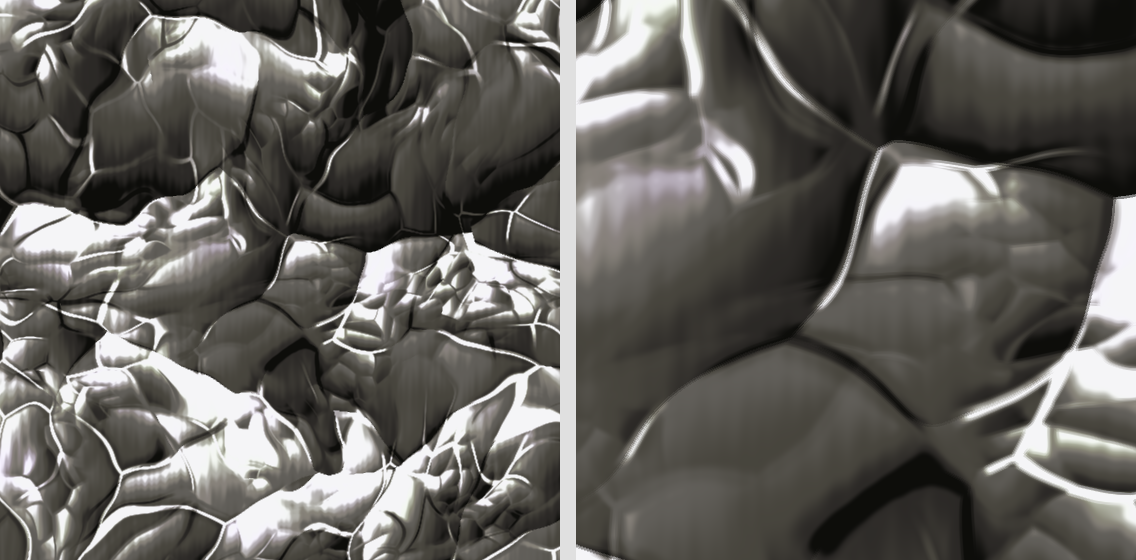
Left, the full canvas; right, a detail of the centre.
Write a WebGL 1 fragment shader that draws this texture.

```glsl
precision highp float;
// Crumpled metal foil: three sizes of stretched, bent Voronoi facets on a warped
// sheet. Their summed tilt is looked up in a steep grey-to-white sheen ramp,
// with bright and dark creases along the facet borders and fine vertical brushing.

#define LARGE 4.6       // large facets across the canvas
#define MEDIUM 10.5     // medium facets across the canvas
#define SMALL 25.0      // small crumples across the canvas
#define WARP 0.15       // bending of the sheet
#define BEND 1.7        // curvature inside a facet
#define STRETCH 1.4     // elongation of facets
#define CREASE 0.0045   // width of a crease
#define BRUSH 0.42      // strength of the vertical brushing
#define BIAS -0.10      // overall lightness
#define SOFTNESS 0.0008 // sample spread, in canvas units

uniform vec2 u_resolution;

vec2 hash2(vec2 p) {
  vec3 q = fract(p.xyx * vec3(0.1031, 0.1030, 0.0973));
  q += dot(q, q.yzx + 33.33);
  return fract((q.xx + q.yz) * q.zy);
}

float corner(vec2 cell, vec2 f, vec2 g) {
  float a = 6.2832 * hash2(cell + g).x;
  return dot(vec2(cos(a), sin(a)), f - g);
}

// Gradient noise, roughly -0.6 to 0.6
float gradientNoise(vec2 p) {
  vec2 cell = floor(p), f = fract(p);
  vec2 u = f * f * f * (f * (f * 6.0 - 15.0) + 10.0);
  float low = mix(corner(cell, f, vec2(0.0)), corner(cell, f, vec2(1.0, 0.0)), u.x);
  float high = mix(corner(cell, f, vec2(0.0, 1.0)), corner(cell, f, vec2(1.0)), u.x);
  return mix(low, high, u.y);
}

vec2 warpField(vec2 p) {
  return vec2(gradientNoise(p + 17.3), gradientNoise(p + 61.8));
}

// Returns tilt of the nearest facet and distance to its border, in cell units
vec2 facets(vec2 p, float seed) {
  vec2 cell = floor(p), f = fract(p);
  float nearest = 9.0, second = 9.0, tilt = 0.0;
  for (int j = -1; j <= 1; j++) {
    for (int i = -1; i <= 1; i++) {
      vec2 g = vec2(float(i), float(j));
      vec2 place = hash2(cell + g + seed);
      vec2 kind = hash2(cell + g + seed + 71.0);
      vec2 o = f - g - place;
      float angle = 0.85 + 2.6 * (kind.x - 0.5);
      vec2 along = vec2(cos(angle), sin(angle));
      vec2 q = vec2(dot(o, vec2(-along.y, along.x)) * STRETCH, dot(o, along) / STRETCH);
      float d = length(q);
      if (d < nearest) {
        second = nearest;
        nearest = d;
        tilt = 2.0 * kind.y - 1.0 + BEND * (q.x + 0.35 * q.y);
      } else {
        second = min(second, d);
      }
    }
  }
  return vec2(tilt, 0.5 * (second - nearest));
}

// Signed crease: a thin bright or dark line with a shaded flank
float crease(float edge, float sign01, float width) {
  float line = 1.0 - smoothstep(0.35 * width, width, edge);
  float flank = 1.0 - smoothstep(width, 3.5 * width, edge);
  float bright = smoothstep(0.02, 0.20, sign01);
  float dark = smoothstep(0.04, 0.24, -sign01);
  return line * (2.7 * bright - 1.6 * dark) - 0.6 * flank * (bright + dark);
}

vec3 sheen(float z) {
  vec3 c = mix(vec3(0.05, 0.05, 0.04), vec3(0.17, 0.16, 0.15), smoothstep(-2.3, -1.4, z));
  c = mix(c, vec3(0.28, 0.27, 0.24), smoothstep(-1.4, -0.45, z));
  c = mix(c, vec3(0.38, 0.37, 0.35), smoothstep(-0.45, 0.38, z));
  c = mix(c, vec3(0.53, 0.51, 0.48), smoothstep(0.38, 0.80, z));
  c = mix(c, vec3(0.70, 0.69, 0.68), smoothstep(0.80, 1.06, z));
  return mix(c, vec3(0.96, 0.96, 0.97), smoothstep(1.06, 1.28, z));
}

vec3 foil(vec2 p) {
  vec2 s = p + WARP * warpField(p * 2.7) + 0.16 * WARP * warpField(p * 11.0);
  vec2 large = facets(s * LARGE, 3.0);
  vec2 medium = facets(s * MEDIUM, 29.0);
  vec2 small = facets(s * SMALL, 53.0);

  // Crumpling gathers in patches and leaves calm panels between them
  float folded = smoothstep(-0.25, 0.25, gradientNoise(p * 4.0 + 9.0));
  float crumpled = smoothstep(0.05, 0.35, gradientNoise(p * 5.5 + 33.0));

  float z = BIAS + 1.05 * large.x + 0.9 * gradientNoise(s * 6.0 + 5.0);
  z += mix(0.25, 0.95, folded) * medium.x * smoothstep(0.0, 0.10, medium.y);
  z += 1.1 * crumpled * small.x * smoothstep(0.0, 0.08, small.y);
  z += BRUSH * gradientNoise(p * vec2(110.0, 13.0)) * (0.5 + 0.5 * folded);

  float sign01 = gradientNoise(s * 7.0 + 40.0);
  z += crease(large.y / LARGE, sign01, CREASE);
  z += folded * crease(medium.y / MEDIUM, -sign01, 0.75 * CREASE);

  // Faint warm and violet fringes where the light breaks
  float fringe = smoothstep(0.6, 1.0, z) * (1.0 - smoothstep(1.1, 1.6, z));
  vec3 tint = vec3(0.02, -0.03, 0.09) * gradientNoise(p * 9.0 + 80.0);
  return sheen(z) + fringe * tint;
}

void main() {
  vec2 p = gl_FragCoord.xy / min(u_resolution.x, u_resolution.y);
  vec3 color = vec3(0.0);
  for (int j = 0; j < 2; j++) {
    for (int i = 0; i < 2; i++) {
      color += foil(p + SOFTNESS * (2.0 * vec2(float(i), float(j)) - 1.0));
    }
  }
  gl_FragColor = vec4(0.25 * color, 1.0);
}
```
